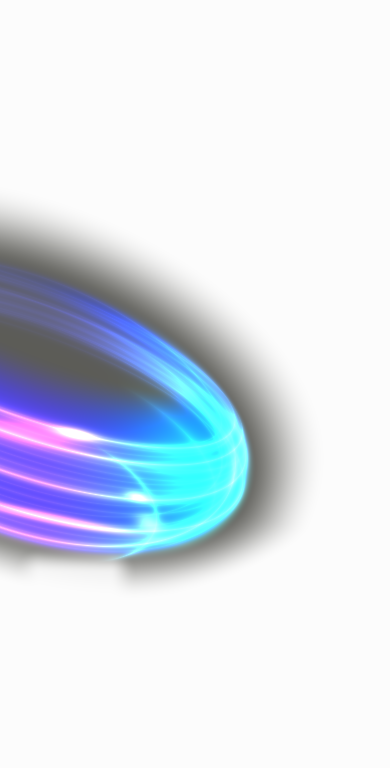
Write a WebGL 2 fragment shader that draws this background.

```glsl
#version 300 es
precision highp float;
// A tilted ring of glowing light trails on white, with a soft grey shadow.
// Every trail is a sheared ellipse: its lower arc is the bright front, its
// upper arc the dim back. Trails add light over a blue body.
uniform vec2 u_resolution;
out vec4 outColor;

float hash(float n) {
    return fract(sin(n * 12.9898 + 4.1) * 43758.5453);
}

// Sheared ellipse crossing the left edge at top and bottom.
// Returns x: signed distance, y: height from back (-1) to front (+1).
vec2 ring(vec2 p, float top, float bottom, float reach, float slope) {
    float halfHeight = 0.5 * (bottom - top);
    vec2 radii = vec2(reach, halfHeight);
    vec2 q = vec2(p.x - 0.026, p.y - 0.5 * (top + bottom) - slope * p.x);
    float g = max(length(q / radii), 1e-3);
    vec2 n = q / (radii * radii);
    vec2 gradient = vec2(n.x - slope * n.y, n.y) / g;
    return vec2((g - 1.0) / max(length(gradient), 1e-3), q.y / halfHeight);
}

float line(float d, float width) {
    return exp(-abs(d) / width);
}

// Soft elongated spot, tilted along the trails.
float spot(vec2 p, vec2 center, vec2 size) {
    vec2 q = p - center;
    q.y -= 0.2 * q.x;
    q /= size;
    return exp(-dot(q, q));
}

// Light of one trail, violet at the left and cyan at the right.
vec3 trail(vec2 p, vec2 r, float width, float front, float back) {
    float side = smoothstep(-0.35, 0.25, r.y);
    float right = smoothstep(0.04, 0.27, p.x);
    vec3 frontColor = mix(vec3(0.75, 0.4, 1.0), vec3(0.25, 0.9, 1.0), right);
    vec3 backColor = mix(vec3(0.1, 0.12, 0.65), vec3(0.12, 0.5, 1.0), right * right);
    float power = mix(back * (0.3 + 0.7 * right), front, side);
    return mix(backColor, frontColor, side) * power * line(r.x, width);
}

void main() {
    // Height is one unit, y runs down from the top.
    vec2 p = vec2(gl_FragCoord.x, u_resolution.y - gl_FragCoord.y) / u_resolution.y;
    vec2 outer = ring(p, 0.341, 0.697, 0.296, 0.28);
    vec2 hole = ring(p, 0.360, 0.462, 0.222, 0.40);
    float right = smoothstep(0.04, 0.28, p.x);

    // Shadow, lighter below, with a pale patch under the ring
    float below = smoothstep(0.3, 1.0, outer.y);
    float fade = 1.0 - smoothstep(-0.01, 0.105, outer.x * (1.0 + 0.7 * below));
    float shade = 0.65 * pow(fade, 1.3) * mix(1.0, 0.8, below);
    vec2 patchQ = abs(p - vec2(0.098, 0.765)) - vec2(0.045, 0.018);
    float patchD = length(max(patchQ, 0.0));
    shade *= 1.0 - 0.85 * (1.0 - smoothstep(0.0, 0.035, patchD));
    vec3 color = vec3(0.99) - shade * vec3(0.97, 0.97, 1.0);

    // Blue body around the dark hole
    float inside = 1.0 - smoothstep(-0.012, 0.003, outer.x);
    float lower = smoothstep(-0.5, 0.8, hole.y);
    float body = smoothstep(-0.02, mix(0.025, 0.065, lower * (1.0 - right)), hole.x);
    body *= inside * mix(0.15 + 0.65 * smoothstep(0.02, 0.22, p.x), 0.95, lower);
    vec3 bodyColor = mix(vec3(0.29, 0.25, 0.93), vec3(0.10, 0.45, 0.98), right);
    bodyColor = mix(vec3(0.18, 0.27, 0.85), bodyColor, lower);
    color = mix(color, bodyColor, body);

    // Fine trails spread over the band
    vec3 light = vec3(0.0);
    for (int i = 0; i < 18; i++) {
        float k = float(i) / 17.0;
        float h = hash(float(i));
        float top = 0.345 + 0.075 * hash(float(i) + 31.0);
        vec2 r = ring(p, top, mix(0.530, 0.692, k), 0.262 + 0.032 * h, mix(0.34, 0.28, k));
        light += trail(p, r, 0.0018 + 0.004 * h, 0.12 + 0.16 * h, 0.26);
    }

    // Main trails
    float bottoms[5] = float[5](0.534, 0.560, 0.612, 0.658, 0.687);
    float tops[5] = float[5](0.352, 0.358, 0.378, 0.404, 0.345);
    for (int i = 0; i < 5; i++) {
        float k = float(i) / 4.0;
        float reach = 0.280 + 0.014 * sin(3.1 * k);
        vec2 r = ring(p, tops[i], bottoms[i], reach, mix(0.34, 0.28, k));
        light += trail(p, r, 0.0026, 0.85, 0.35);
        light += trail(p, r, 0.011, 0.16, 0.12);
    }

    // Cyan arcs crossing the front
    vec2 nearArc = ring(p, 0.534, 0.716, 0.178, 0.25);
    vec2 farArc = ring(p, 0.440, 0.680, 0.254, 0.28);
    vec3 cyan = vec3(0.2, 0.85, 1.0);
    light += cyan * 0.6 * line(nearArc.x, 0.003) * smoothstep(0.11, 0.19, p.x);
    light += cyan * 0.35 * line(farArc.x, 0.006) * smoothstep(0.15, 0.27, p.x);

    // Glows and hot spots
    light += vec3(0.0, 0.32, 0.25) * spot(p, vec2(0.245, 0.615), vec2(0.06, 0.075));
    light += vec3(0.75, 0.18, 0.15) * spot(p, vec2(0.035, 0.563), vec2(0.065, 0.014));
    light += vec3(0.75, 0.30, 0.20) * spot(p, vec2(0.065, 0.674), vec2(0.095, 0.006));
    light += vec3(0.9, 0.8, 0.8) * spot(p, vec2(0.098, 0.565), vec2(0.025, 0.007));
    light += vec3(0.7, 0.9, 0.8) * spot(p, vec2(0.180, 0.647), vec2(0.014, 0.006));
    light += vec3(0.45, 0.6, 0.5) * spot(p, vec2(0.194, 0.681), vec2(0.016, 0.011));

    color += light * (1.0 - smoothstep(-0.002, 0.012, outer.x));
    outColor = vec4(clamp(color, 0.0, 1.0), 1.0);
}
```
